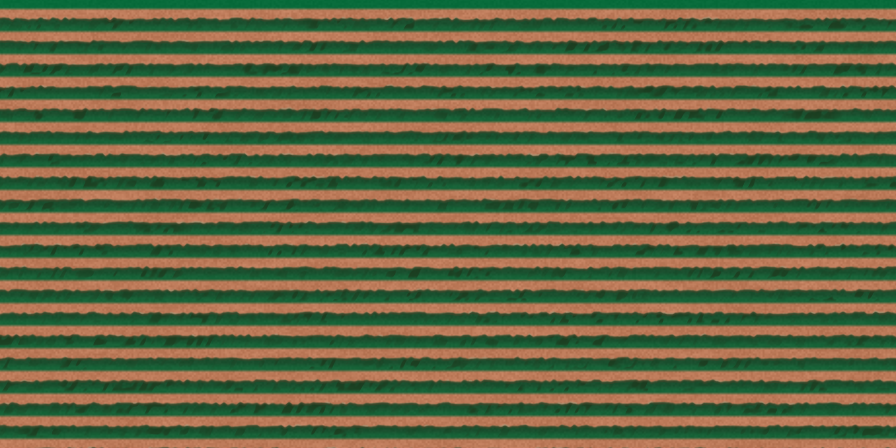
Give the GLSL for this pattern, as a Shadertoy shader.

```glsl
// Horizontal green grass bands with ragged dark upper edges over grainy terracotta

float hash(vec2 p) {
    vec3 q = fract(vec3(p.xyx) * 0.1031);
    q += dot(q, q.yzx + 33.33);
    return fract((q.x + q.y) * q.z);
}

float noise(vec2 p) {
    vec2 cell = floor(p), f = fract(p);
    f = f * f * (3.0 - 2.0 * f);
    return mix(mix(hash(cell), hash(cell + vec2(1, 0)), f.x),
               mix(hash(cell + vec2(0, 1)), hash(cell + vec2(1, 1)), f.x), f.y);
}

// Soft line of the given half width around zero
float ridge(float d, float halfWidth) {
    return 1.0 - smoothstep(0.0, halfWidth, abs(d));
}

void mainImage(out vec4 fragColor, in vec2 fragCoord) {
    vec2 uv = fragCoord / iResolution.y;

    // Row counted from the top; across is 0 at the upper edge of each band
    float s = (1.0 - uv.y - 0.0442) / 0.0505;
    float row = floor(s + 0.2);
    float across = s - row;
    float seed = row * 17.3 + 50.0;
    float planted = step(0.0, row);

    // Terracotta with fine grain and faint broad mottling
    float grain = noise(uv * 230.0 + 9.0) - 0.5;
    float mottle = noise(uv * vec2(14.0, 40.0) + 70.0) - 0.5;
    vec3 clay = vec3(0.74, 0.48, 0.35) + 0.07 * grain + 0.04 * mottle;

    // Green darkens at the upper side and glows towards the lower side
    vec3 grass = mix(vec3(0.10, 0.31, 0.18), vec3(0.09, 0.39, 0.22),
                     smoothstep(0.12, 0.4, across));
    grass = mix(vec3(0.03, 0.42, 0.23), grass, planted);
    grass += 0.025 * grain;

    // Slanted dark blades, gathered in clumps
    float clump = smoothstep(0.35, 0.75, noise(vec2(uv.x * 11.0, seed)));
    float blade = noise(vec2(uv.x * 95.0 + across * 2.5, seed + across * 3.0));
    float blades = smoothstep(0.52, 0.82, blade) * (0.3 + 0.7 * clump);
    blades *= 1.0 - smoothstep(0.3, 0.5, across);
    grass = mix(grass, vec3(0.11, 0.22, 0.11), 0.75 * blades * planted);

    // Ragged upper edge and smooth, blurred lower edge
    float ragged = 0.11 * (noise(vec2(uv.x * 110.0, seed + 5.0)) - 0.5);
    float top = across + ragged;
    float cover = smoothstep(-0.11, 0.04, top) * (1.0 - smoothstep(0.43, 0.61, across));
    vec3 color = mix(clay, grass, cover);

    // Dark broken rim, with a few pale flecks just above it
    float rim = ridge(top - 0.01, 0.08) * (0.3 + 0.5 * noise(vec2(uv.x * 75.0, seed + 9.0)));
    color = mix(color, vec3(0.23, 0.27, 0.16), rim * planted);
    float fleck = smoothstep(0.76, 0.95, noise(vec2(uv.x * 60.0, seed + 23.0)));
    color = mix(color, vec3(0.68, 0.62, 0.50), 0.5 * fleck * ridge(top + 0.07, 0.07));

    fragColor = vec4(color, 1.0);
}
```
